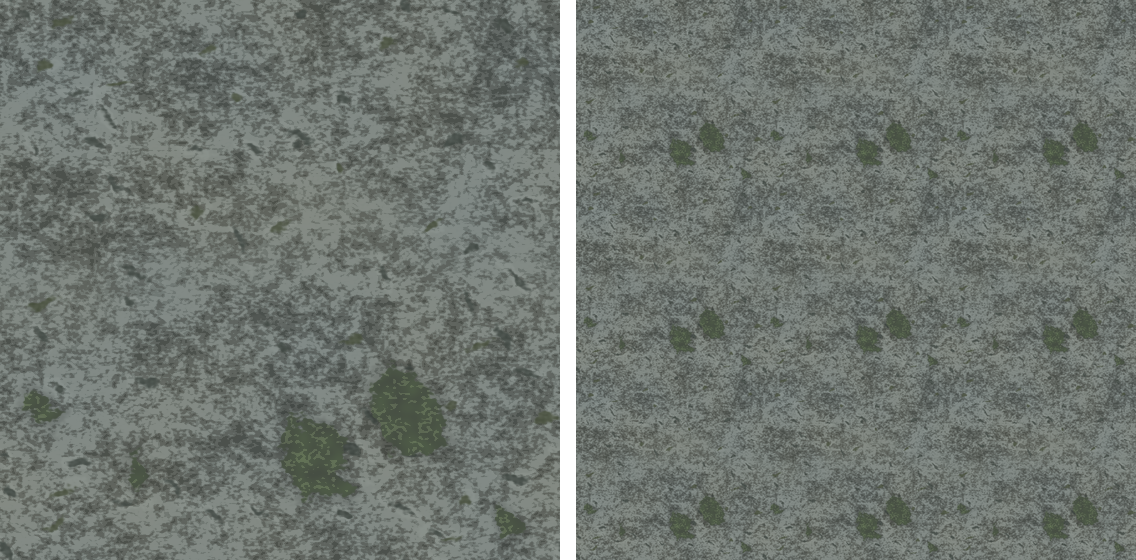
Left: one tile. Right: repeated 3 by 3.
A WebGL 2 fragment shader for this texture:

```glsl
#version 300 es
precision highp float;

uniform vec2 u_resolution;
out vec4 fragColor;

vec2 hash2(vec2 p) {
    vec3 q = fract(p.xyx * vec3(0.1031, 0.1030, 0.0973));
    q += dot(q, q.yzx + 33.33);
    return fract((q.xx + q.yz) * q.zy);
}

float cornerSlope(vec2 cell, vec2 offset, vec2 period, float seed) {
    float angle = 6.28319 * hash2(mod(cell, period) + seed).x;
    return dot(vec2(cos(angle), sin(angle)), offset);
}

// Gradient noise that wraps after a whole number of cells
float noise(vec2 uv, vec2 period, float seed) {
    vec2 p = uv * period;
    vec2 i = floor(p), f = p - i;
    vec2 w = f * f * f * (f * (f * 6.0 - 15.0) + 10.0);
    vec2 e = vec2(1.0, 0.0);
    float low = mix(cornerSlope(i, f, period, seed),
                    cornerSlope(i + e.xy, f - e.xy, period, seed), w.x);
    float high = mix(cornerSlope(i + e.yx, f - e.yx, period, seed),
                     cornerSlope(i + e.xx, f - e.xx, period, seed), w.x);
    return mix(low, high, w.y);
}

// Mottling summed from broad stains down to fine grain
float mottle(vec2 uv) {
    return 0.45 * noise(uv, vec2(4.0, 6.0), 11.0)
         + 0.50 * noise(uv, vec2(13.0, 17.0), 23.0)
         + 0.70 * noise(uv, vec2(34.0, 45.0), 37.0)
         + 0.75 * noise(uv, vec2(76.0, 104.0), 51.0)
         + 0.65 * noise(uv, vec2(150.0, 215.0), 67.0);
}

// Signed distance to scattered slanted pits; y holds the random value of the nearest
vec2 pits(vec2 uv) {
    vec2 grid = vec2(10.0, 12.0);
    vec2 home = floor(uv * grid);
    vec2 nearest = vec2(1.0, 0.0);
    for (int k = 0; k < 9; k++) {
        vec2 cell = home + vec2(k % 3 - 1, k / 3 - 1);
        vec2 id = mod(cell, grid);
        vec2 jitter = hash2(id + 83.0), kind = hash2(id + 131.0);
        if (kind.x > 0.48) continue;
        vec2 d = uv - (cell + jitter) / grid;
        float angle = -0.3 + 1.8 * (kind.y - 0.5);
        float c = cos(angle), s = sin(angle);
        d = vec2(c * d.x + s * d.y, c * d.y - s * d.x);
        vec2 size = mix(vec2(0.009, 0.004), vec2(0.027, 0.009), hash2(id + 197.0));
        float dist = (length(d / size) - 1.0) * size.y;
        if (dist < nearest.x) nearest = vec2(dist, kind.y);
    }
    return nearest;
}

// Distance to clumps of moss strung along a wavy row
float mossClumps(vec2 uv) {
    float nearest = 1.0;
    for (int k = 0; k < 5; k++) {
        float n = float(k);
        vec2 centre = vec2(0.56 + 0.17 * n, 0.18 + 0.12 * sin(2.4 * n));
        vec2 d = fract(uv - centre + 0.5) - 0.5;
        d.x += 0.25 * d.y;
        float radius = k < 2 ? 0.068 : 0.026;
        nearest = min(nearest, length(d * vec2(1.15, 0.85)) - radius);
    }
    return nearest;
}

void main() {
    vec2 uv = gl_FragCoord.xy / u_resolution;
    float pixel = 1.0 / u_resolution.y;
    vec2 ripple = vec2(noise(uv, vec2(36.0), 5.0), noise(uv, vec2(36.0), 71.0));
    vec2 sway = vec2(noise(uv, vec2(11.0), 13.0), noise(uv, vec2(11.0), 91.0));
    float fine = noise(uv, vec2(110.0, 150.0), 43.0);
    float stain = noise(uv, vec2(5.0, 4.0), 29.0);

    // Worn pale band across the middle
    float bandLine = uv.y - 0.54 + 0.07 * sin(6.28319 * uv.x + 0.8) + 0.06 * sway.y;
    float band = smoothstep(0.11, 0.0, abs(bandLine));
    float tone = mottle(uv + 0.006 * sway) / 0.3;
    tone = tone * (1.0 - 0.3 * band) + 0.45 * band - 0.08;

    // Thin pale creases
    float crease = abs(noise(uv + 0.012 * ripple, vec2(3.0, 5.0), 59.0) + 0.06 * sway.x);
    tone += 1.1 * smoothstep(0.03, 0.0, crease) * smoothstep(-0.05, 0.2, stain);

    // Stone in stepped greys
    vec3 color = mix(vec3(0.31, 0.33, 0.31), vec3(0.38, 0.40, 0.38), smoothstep(-1.85, -1.35, tone));
    color = mix(color, vec3(0.44, 0.47, 0.45), smoothstep(-0.5, -0.1, tone));
    color = mix(color, vec3(0.50, 0.53, 0.51), smoothstep(0.27, 0.67, tone));
    color += 0.008 * clamp(tone, -1.5, 1.5) + 0.02 * stain * vec3(0.6, 0.1, -0.7);

    // Pits with ragged dark floors and a faint worn lip
    vec2 pit = pits(uv + 0.012 * ripple + 0.008 * sway);
    float pitEdge = pit.x + 0.004 * fine;
    color += 0.025 * smoothstep(0.006, 0.0, abs(pitEdge - 0.004));
    vec3 pitFloor = mix(vec3(0.28, 0.31, 0.29), vec3(0.31, 0.34, 0.27), step(0.75, pit.y));
    pitFloor += 0.06 * fine;
    color = mix(color, pitFloor, 0.9 * smoothstep(pixel, -0.002 - pixel, pitEdge));

    // Moss with a shaded fringe and lighter flecks
    float mossEdge = mossClumps(uv + 0.035 * sway + 0.022 * ripple) + 0.012 * fine;
    color *= 1.0 - 0.12 * smoothstep(0.025, 0.0, mossEdge);
    float fleck = smoothstep(0.15, 0.24, fine + 0.5 * ripple.x);
    vec3 moss = mix(vec3(0.29, 0.33, 0.27), vec3(0.37, 0.42, 0.33), fleck);
    moss += 0.05 * ripple.y * vec3(0.6, 1.0, 0.3);
    color = mix(color, moss, smoothstep(pixel, -0.004 - pixel, mossEdge));

    fragColor = vec4(color, 1.0);
}
```
